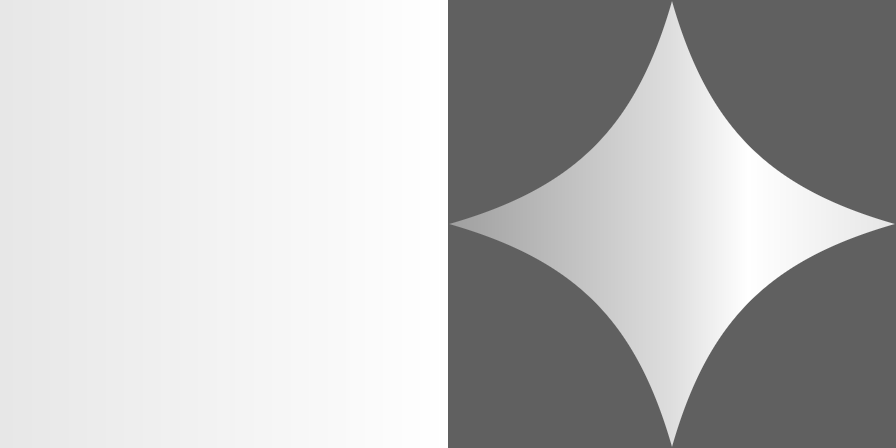
A WebGL 1 fragment shader for this background:

```glsl
precision highp float;
// A pale gradient panel beside a dark panel holding a four-pointed metallic star.

uniform vec2 u_resolution;

#define PANEL_DARK 0.378
#define PANEL_LEFT 0.905
#define PANEL_RIGHT 1.0
#define STAR_CURVE 0.4
#define STAR_SIZE 0.995
#define SHINE_START 0.62
#define SHINE_MIDDLE 0.87
#define SHINE_PEAK 1.0
#define SHINE_END 0.90
#define PEAK_AT 0.67

// Approximate signed distance to a star whose four sides are hyperbolas.
float starDistance(vec2 p) {
  vec2 q = abs(p) + STAR_CURVE;
  float side = q.x * q.y - STAR_CURVE * (1.0 + STAR_CURVE);
  return side / length(q);
}

// Horizontal metallic sheen, brightest at PEAK_AT.
float sheen(float x) {
  float tone = mix(SHINE_START, SHINE_MIDDLE, clamp(x / 0.5, 0.0, 1.0));
  tone = mix(tone, SHINE_PEAK, clamp((x - 0.5) / (PEAK_AT - 0.5), 0.0, 1.0));
  return mix(tone, SHINE_END, clamp((x - PEAK_AT) / (1.0 - PEAK_AT), 0.0, 1.0));
}

void main() {
  vec2 uv = gl_FragCoord.xy / u_resolution;

  // Left panel
  float paleTone = mix(PANEL_LEFT, PANEL_RIGHT, clamp(uv.x * 2.0, 0.0, 1.0));

  // Right panel, with the star reaching its four edges
  vec2 panel = vec2(uv.x * 2.0 - 1.0, uv.y);
  vec2 starPoint = (panel * 2.0 - 1.0) / STAR_SIZE;
  float pixel = 2.0 / (u_resolution.y * STAR_SIZE);
  float star = clamp(0.5 - starDistance(starPoint) / pixel, 0.0, 1.0);
  float darkTone = mix(PANEL_DARK, sheen(panel.x), star);

  // Join the panels with a one-pixel smooth seam
  float seam = clamp((uv.x - 0.5) * u_resolution.x + 0.5, 0.0, 1.0);
  gl_FragColor = vec4(vec3(mix(paleTone, darkTone, seam)), 1.0);
}
```
